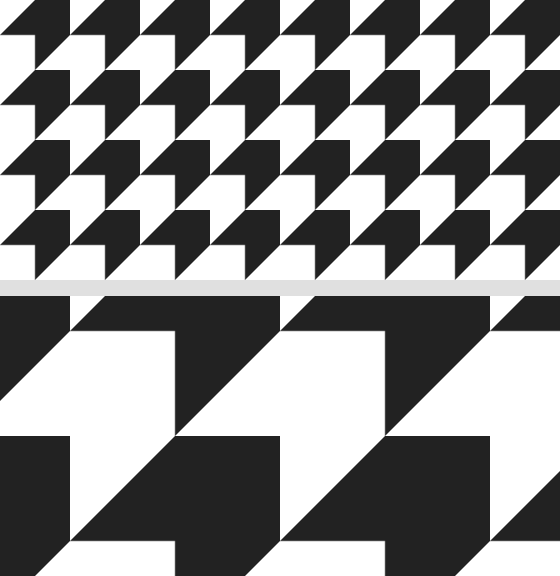
Top, the full canvas; bottom, a detail of the centre.
Write a WebGL 1 fragment shader that draws this pattern.

```glsl
precision highp float;

#define ROWS 4.0
#define EDGE_PIXELS 1.0
#define INK vec3(0.133)
#define PAPER vec3(1.0)

uniform vec2 u_resolution;

// Soft step from 0 to 1 around a threshold
float softStep(float threshold, float value, float blur) {
  return smoothstep(threshold - blur, threshold + blur, value);
}

// Ink coverage of one chevron; cell runs from 0 to 1, y pointing down
float chevron(vec2 cell, float blur) {
  float diagonal = cell.x + cell.y;
  float band = softStep(0.5, diagonal, blur) * (1.0 - softStep(1.5, diagonal, blur));
  float notch = (1.0 - softStep(0.5, cell.x, blur)) * softStep(0.5, cell.y, blur);
  return band * (1.0 - notch);
}

void main() {
  // Square cells, counted from the top left corner
  float cellsPerPixel = ROWS / u_resolution.y;
  vec2 fromTop = vec2(gl_FragCoord.x, u_resolution.y - gl_FragCoord.y);
  vec2 cell = fract(fromTop * cellsPerPixel);

  float ink = chevron(cell, EDGE_PIXELS * cellsPerPixel);
  gl_FragColor = vec4(mix(PAPER, INK, ink), 1.0);
}
```
